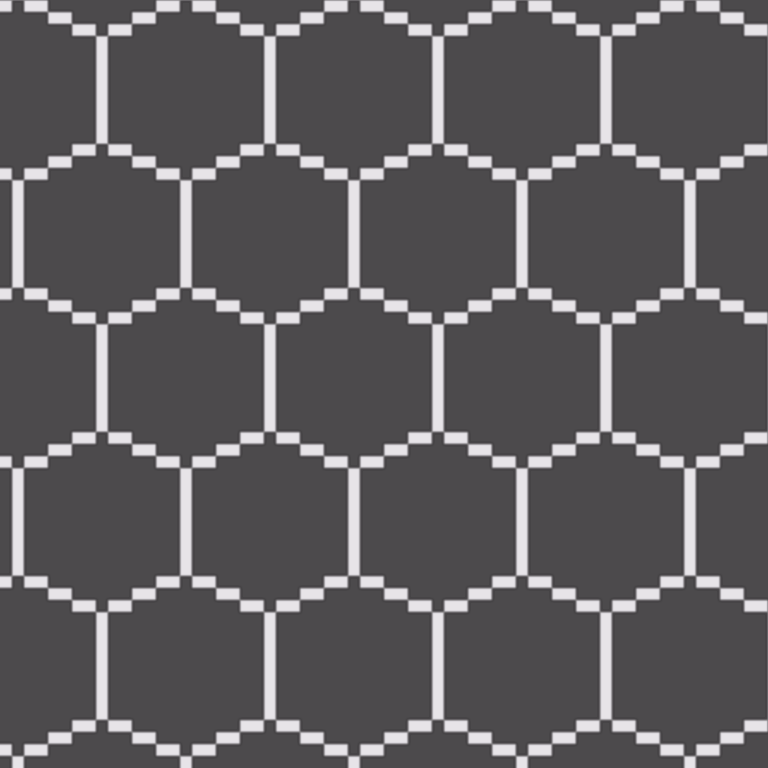
This pattern is drawn by a WebGL 2 fragment shader. Its source:

```glsl
#version 300 es
precision highp float;

#define CELLS 64.0      // grid squares along the canvas height
#define PERIOD_X 14.0   // squares from one hexagon to the next
#define BAND 12.0       // squares from one row of hexagons to the next
#define SLOPE_ROWS 3.0  // rows taken by the stepped slopes
#define STEP_LEN 2.0    // squares in one step of a slope
#define SOFTNESS 0.17   // half width of an edge, in squares
#define LINE_GAMMA 1.35 // thins the soft edge of the lines
#define HALO_REACH 0.32 // half width of the dark fringe, in squares
#define HALO_DEPTH 0.028

uniform vec2 u_resolution;
out vec4 fragColor;

const vec3 GROUND = vec3(0.298, 0.290, 0.298);
const vec3 LINE = vec3(0.905, 0.893, 0.910);

// 1 where a grid square belongs to the stepped hexagon outline
float litSquare(vec2 square) {
  float band = floor(square.y / BAND);
  float row = square.y - band * BAND;
  float halfPeriod = 0.5 * PERIOD_X;

  // Each band shifts by half a hexagon; distance is to its nearest upright
  float column = square.x - 8.0 - halfPeriod * band;
  float dist = abs(mod(column + halfPeriod, PERIOD_X) - halfPeriod);

  if (dist < 0.5) return step(SLOPE_ROWS - 0.5, row);
  float slopeRow = SLOPE_ROWS - 1.0 - floor((dist - 0.5) / STEP_LEN);
  return 1.0 - step(0.5, abs(row - slopeRow));
}

// Blends the four nearest squares across edges of the given half width
float coverage(vec2 p, float softness) {
  vec2 corner = floor(p - 0.5);
  vec2 w = smoothstep(0.5 - softness, 0.5 + softness, p - 0.5 - corner);
  float upper = mix(litSquare(corner), litSquare(corner + vec2(1.0, 0.0)), w.x);
  float lower = mix(litSquare(corner + vec2(0.0, 1.0)), litSquare(corner + 1.0), w.x);
  return mix(upper, lower, w.y);
}

void main() {
  // Grid coordinates, with rows counted down from the top edge
  vec2 canvas = gl_FragCoord.xy / u_resolution.y;
  vec2 p = vec2(canvas.x, 1.0 - canvas.y) * CELLS;
  float pixel = CELLS / u_resolution.y;

  float softness = clamp(0.75 * pixel, SOFTNESS, 0.5);
  float line = pow(coverage(p, softness), LINE_GAMMA);

  // Faint dark fringe just outside the lines
  float halo = smoothstep(0.0, 0.1, coverage(p, HALO_REACH)) * (1.0 - line);

  vec3 color = mix(GROUND, LINE, line) - HALO_DEPTH * halo;
  fragColor = vec4(color, 1.0);
}
```
